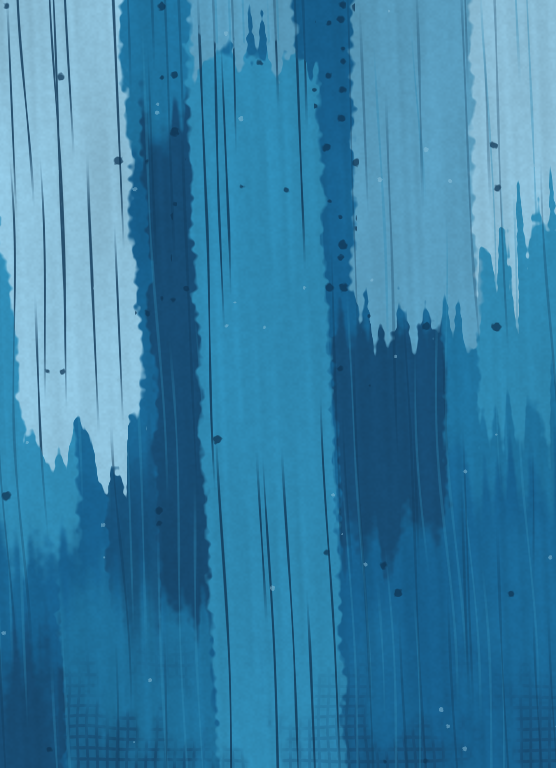
Write a Shadertoy shader that draws this texture.

```glsl
// Weathered blue paint: broad frayed vertical brush strokes with cracks and speckles.

const vec3 PALE  = vec3(0.54, 0.74, 0.84);
const vec3 MIST  = vec3(0.34, 0.60, 0.73);
const vec3 BLUE  = vec3(0.18, 0.53, 0.69);
const vec3 TEAL  = vec3(0.12, 0.44, 0.61);
const vec3 NAVY  = vec3(0.09, 0.37, 0.55);
const vec3 DEEP  = vec3(0.09, 0.29, 0.44);
const vec3 INK   = vec3(0.06, 0.21, 0.33);
const float LEAN = 0.06;          // sideways drift of strokes down the canvas
const float CRACK_WIDTH = 0.0017;
const float GRAIN = 0.035;

float hash(vec2 p) {
    vec3 q = fract(vec3(p.xyx) * 0.1031);
    q += dot(q, q.yzx + 33.33);
    return fract((q.x + q.y) * q.z);
}

float noise(vec2 p) {
    vec2 i = floor(p), f = fract(p);
    f = f * f * (3.0 - 2.0 * f);
    return mix(mix(hash(i), hash(i + vec2(1, 0)), f.x),
               mix(hash(i + vec2(0, 1)), hash(i + vec2(1, 1)), f.x), f.y);
}

float fbm(vec2 p) {
    float sum = 0.0, gain = 0.5;
    for (int i = 0; i < 4; i++) {
        sum += gain * noise(p);
        p = p * 2.03 + 17.0;
        gain *= 0.5;
    }
    return sum;
}

// Stroke mask: sides = left, right; ends = top, bottom; lean per side.
float stroke(vec2 p, vec2 sides, vec2 ends, vec2 lean, float fray, float soft) {
    float chip = (noise(p * vec2(95, 120)) - 0.5) * 0.012;
    float wobble = (fbm(p * vec2(14, 22) + sides.x * 50.0) - 0.47) * 0.022 + chip;
    float side = min(p.x - sides.x - lean.x * p.y, sides.y + lean.y * p.y - p.x);
    float x = p.x - LEAN * p.y;
    float bristles = noise(vec2(x * 85.0, p.y * 5.0)) + noise(vec2(x * 24.0, p.y * 4.0)) - 1.0;
    float end = min(p.y - ends.x, ends.y - p.y) + bristles * fray + chip * 2.0;
    return smoothstep(-0.004, 0.004, side + wobble)
         * smoothstep(-0.006 - soft, 0.006 + soft, end);
}

// Thin tapering hairlines, one per lane.
float cracks(vec2 p, float lanes, float seed) {
    float bend = 0.022 * noise(vec2(p.x * 5.0 + seed, p.y * 3.5));
    float x = (p.x - LEAN * p.y + bend) * lanes;
    vec2 id = vec2(floor(x) + 40.0, seed);
    float start = hash(id) * 1.1 - 0.25;
    float stop = start + 0.2 + 0.5 * hash(id + 7.0);
    float taper = smoothstep(start, start + 0.1, p.y) * (1.0 - smoothstep(stop - 0.1, stop, p.y));
    float d = abs(fract(x) - 0.25 - 0.5 * hash(id + 13.0)) / lanes;
    float width = CRACK_WIDTH * (0.4 + noise(vec2(id.x * 9.0, p.y * 14.0)));
    return taper * (1.0 - smoothstep(width * 0.5, width + 0.0015, d));
}

// Round paint flecks scattered over a grid.
float flecks(vec2 q, float cells, float density) {
    vec2 g = q * cells, id = floor(g);
    vec2 centre = 0.35 + 0.3 * vec2(hash(id + 3.0), hash(id + 9.0));
    float radius = 0.1 + 0.23 * hash(id + 21.0);
    float d = length(fract(g) - centre) + 0.15 * (noise(g * 5.0) - 0.5);
    return step(hash(id), density) * (1.0 - smoothstep(radius - 0.08, radius + 0.08, d));
}

void mainImage(out vec4 fragColor, in vec2 fragCoord) {
    vec2 p = fragCoord / iResolution.xy;
    p.y = 1.0 - p.y;                                  // y runs downward
    vec2 q = p * vec2(iResolution.x / iResolution.y, 1.0);
    vec2 drift = vec2(LEAN);
    float cloud = fbm(q * vec2(7, 4));

    // Underpainting
    vec3 col = mix(NAVY, TEAL, 0.4 * smoothstep(0.45, 0.7, cloud));
    col = mix(col, TEAL, stroke(p, vec2(0.06, 0.33), vec2(0.76, 2.0), drift, 0.08, 0.05));
    col = mix(col, TEAL, stroke(p, vec2(0.18, 0.40), vec2(-1.0, 0.20), drift, 0.07, 0.01));
    col = mix(col, DEEP, 0.7 * stroke(p, vec2(0.15, 0.35), vec2(0.60, 0.76), drift, 0.12, 0.06));
    col = mix(col, DEEP, stroke(p, vec2(0.245, 0.38), vec2(0.17, 0.80), drift, 0.10, 0.02));
    col = mix(col, DEEP, stroke(p, vec2(-0.2, 0.06), vec2(0.84, 2.0), drift, 0.14, 0.04));
    col = mix(col, BLUE, stroke(p, vec2(-0.2, 0.10), vec2(-1.0, 0.72), drift, 0.10, 0.03));

    // Right-hand strokes
    col = mix(col, DEEP, stroke(p, vec2(0.57, 0.79), vec2(0.42, 0.69), vec2(LEAN, 0.02), 0.09, 0.02));
    col = mix(col, TEAL, stroke(p, vec2(0.77, 1.2), vec2(0.30, 0.62), drift, 0.12, 0.03));
    col = mix(col, BLUE, stroke(p, vec2(0.83, 1.2), vec2(-1.0, 0.53), drift, 0.12, 0.01));
    col = mix(col, MIST, stroke(p, vec2(0.63, 0.86), vec2(-1.0, 0.41), vec2(0.02), 0.08, 0.0));
    col = mix(col, PALE, stroke(p, vec2(0.845, 1.2), vec2(-1.0, 0.35), vec2(0.03), 0.15, 0.0));

    // Left pale stroke, central stroke and the wisps above it
    float pale = stroke(p, vec2(-0.05, 0.215), vec2(-1.0, 0.54), vec2(0.17, 0.08), 0.16, 0.0);
    col = mix(col, PALE, pale);
    float centre = stroke(p, vec2(0.33, 0.565), vec2(0.07, 2.0), drift, 0.05, 0.0);
    col = mix(col, BLUE, centre);
    col = mix(col, MIST, stroke(p, vec2(0.34, 0.53), vec2(-1.0, 0.06), drift, 0.09, 0.0));

    // Dark weave along the bottom
    vec2 threads = abs(fract(p * vec2(58, 72) + 0.5 * noise(q * 18.0)) - 0.5);
    float weave = 1.0 - smoothstep(0.08, 0.22, min(threads.x, threads.y));
    float worn = smoothstep(0.80, 1.0, p.y) * smoothstep(0.35, 0.6, fbm(q * vec2(26, 12)));
    col = mix(col, DEEP, worn * (0.45 + 0.45 * weave) * (1.0 - 0.5 * centre));

    // Bristle streaks, pale hairlines and dark cracks
    float streak = noise(vec2((p.x - LEAN * p.y) * 95.0, p.y * 4.0)) - 0.5;
    col *= 1.0 + 0.07 * streak + 0.12 * (cloud - 0.47);
    col = mix(col, BLUE, 0.35 * cracks(p, 46.0, 5.0) * (1.0 - pale) * (1.0 - centre));
    float zone = 0.3 + 0.5 * max(pale, centre);
    col = mix(col, INK, zone * max(cracks(p, 34.0, 1.0), cracks(p, 23.0, 2.0)));

    // Flecks gather in the gaps between strokes
    float gaps = smoothstep(0.05, 0.01, min(abs(p.x - 0.285), abs(p.x - 0.605)))
               * (1.0 - smoothstep(0.35, 0.5, p.y));
    col = mix(col, INK, 0.75 * flecks(q, 55.0, 0.015 + 0.22 * gaps));
    col = mix(col, PALE, 0.5 * flecks(q + 5.0, 100.0, 0.006));

    col *= 1.0 + GRAIN * (noise(q * 330.0) - 0.5) + GRAIN * (noise(q * 140.0) - 0.5);
    fragColor = vec4(col, 1.0);
}
```
